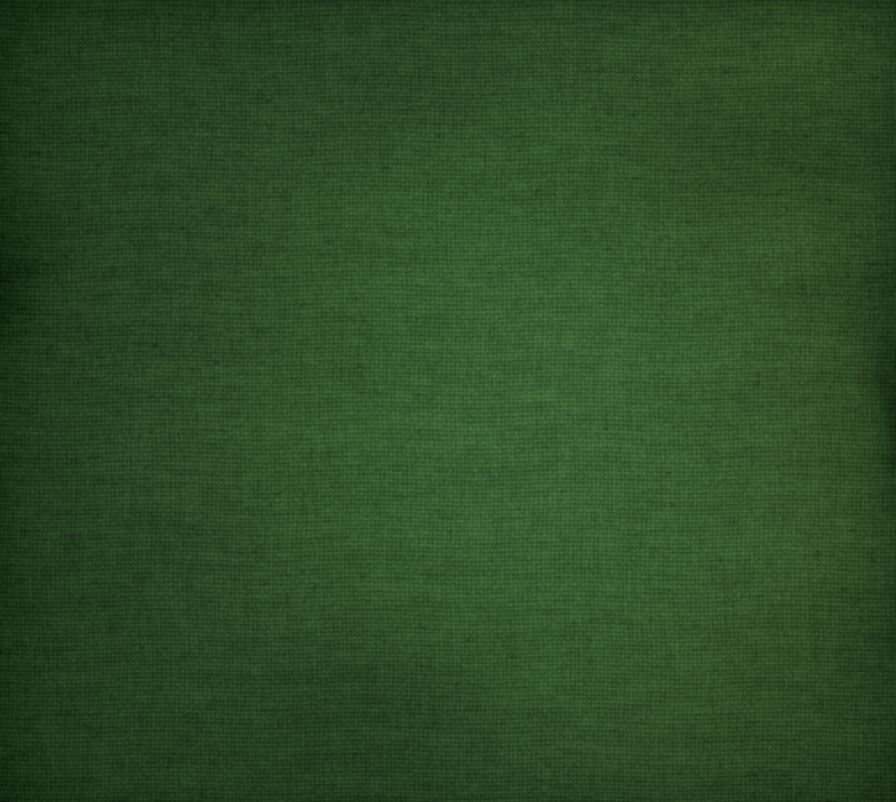
A WebGL 1 fragment shader for this texture:

```glsl
precision highp float;
// Green woven cloth under a soft off-centre light.
// Broad Gaussian pools and folds set the tone; plain-weave sines, uneven
// thread noise and sparse cellular flecks add the fabric detail.

uniform vec2 u_resolution;

const float PI = 3.14159265;
const vec3 SHADE = vec3(0.075, 0.155, 0.065);
const vec3 LIGHT = vec3(0.245, 0.395, 0.215);
const vec3 WARM_TINT = vec3(0.010, 0.002, -0.004);
const float TONE_MIDDLE = 0.40;  // tone around which contrast is stretched
const float TONE_LEVEL = 0.57;
const float TONE_CONTRAST = 1.32;
const float HIGHLIGHT_KNEE = 0.70;
const float THREADS = 205.0;     // threads across the canvas width
const float WEAVE_DEPTH = 0.20;
const float SLUB_DEPTH = 0.25;
const float GRAIN_DEPTH = 0.25;
const float BAND_DEPTH = 0.06;
const float FLECK_CELLS = 42.0;
const float FLECK_SHARE = 0.16;
const float FLECK_DEPTH = 0.20;

float hash(vec2 p) {
  vec3 q = fract(vec3(p.xyx) * 0.1031);
  q += dot(q, q.yzx + 33.33);
  return fract((q.x + q.y) * q.z);
}

float smoothNoise(vec2 p) {
  vec2 cell = floor(p);
  vec2 f = fract(p);
  f = f * f * (3.0 - 2.0 * f);
  float low = mix(hash(cell), hash(cell + vec2(1.0, 0.0)), f.x);
  float high = mix(hash(cell + vec2(0.0, 1.0)), hash(cell + 1.0), f.x);
  return mix(low, high, f.y);
}

float pool(vec2 p, vec2 center, vec2 radius) {
  vec2 d = (p - center) / radius;
  return exp(-dot(d, d));
}

// Large-scale illumination, including folds and darkened borders.
float clothLight(vec2 p, float height) {
  vec2 bent = p + 0.012 * vec2(sin(p.y * 17.0 + p.x * 5.0),
                               sin(p.x * 13.0 - p.y * 4.0));
  float tone = 0.16;
  tone += 0.39 * pool(bent, vec2(0.62, 0.45), vec2(0.50, 0.58));
  tone += 0.27 * pool(bent, vec2(0.59, 0.43), vec2(0.24, 0.28));
  tone += 0.13 * pool(bent, vec2(0.92, 0.84), vec2(0.16, 0.10));
  tone += 0.10 * pool(bent, vec2(0.87, 0.61), vec2(0.10, 0.05));
  tone += 0.10 * pool(bent, vec2(0.88, 0.27), vec2(0.15, 0.07));
  tone += 0.08 * pool(bent, vec2(0.80, 0.51), vec2(0.20, 0.03));
  // Shadowed folds
  tone -= 0.10 * pool(bent, vec2(0.83, 0.75), vec2(0.17, 0.08));
  tone -= 0.10 * pool(bent, vec2(0.92, 0.57), vec2(0.11, 0.025));
  tone -= 0.12 * pool(bent, vec2(0.44, 0.10), vec2(0.15, 0.10));
  tone -= 0.08 * pool(bent, vec2(0.46, 0.78), vec2(0.14, 0.07));
  tone -= 0.16 * pool(bent, vec2(0.00, 0.57), vec2(0.04, 0.07));
  tone -= 0.22 * pool(bent, vec2(1.00, 0.42), vec2(0.025, 0.11));
  // Short diagonal crease
  vec2 crease = p - vec2(0.615, 0.475);
  crease.y += 0.42 * crease.x;
  tone -= 0.06 * pool(crease, vec2(0.0), vec2(0.045, 0.008));
  // Border falloff
  float side = min(p.x, 1.0 - p.x);
  float end = min(p.y, height - p.y);
  tone -= 0.16 * exp(-side / 0.045) + 0.13 * exp(-end / 0.030);
  tone = TONE_LEVEL + TONE_CONTRAST * (tone - TONE_MIDDLE);
  return tone - 0.45 * max(tone - HIGHLIGHT_KNEE, 0.0);
}

float plainWeave(vec2 p) {
  vec2 thread = p * THREADS;
  thread += 0.28 * vec2(sin(p.y * 31.0) + sin(p.x * 47.0),
                        sin(p.x * 27.0) + sin(p.y * 39.0));
  float crossing = sin(PI * thread.x) * sin(PI * thread.y);
  vec2 ridge = -cos(2.0 * PI * thread);
  float pixelsPerThread = u_resolution.x / THREADS;
  float visible = smoothstep(1.2, 2.4, pixelsPerThread);
  return visible * (0.15 * crossing + 0.30 * ridge.x + 0.44 * ridge.y);
}

// Short variations along both directions of the yarn.
float slubs(vec2 p) {
  float weft = smoothNoise(p * vec2(38.0, THREADS)) - 0.5;
  float warp = smoothNoise(p * vec2(THREADS, 44.0) + 71.0) - 0.5;
  return 0.62 * weft + 0.38 * warp;
}

float flecks(vec2 p) {
  vec2 grid = p * FLECK_CELLS;
  vec2 home = floor(grid);
  float dark = 0.0;
  for (int y = -1; y <= 1; y++) {
    for (int x = -1; x <= 1; x++) {
      vec2 cell = home + vec2(float(x), float(y));
      vec2 center = cell + vec2(hash(cell + 13.0), hash(cell + 47.0));
      vec2 radius = vec2(0.09 + 0.12 * hash(cell + 83.0), 0.09);
      float present = step(1.0 - FLECK_SHARE, hash(cell + 5.0));
      dark = max(dark, present * pool(grid, center, radius));
    }
  }
  return dark;
}

void main() {
  vec2 p = gl_FragCoord.xy / u_resolution.x;
  float tone = clothLight(p, u_resolution.y / u_resolution.x);
  float grain = smoothNoise(p * THREADS * 1.9 + 19.0) - 0.5;
  float band = smoothNoise(p * vec2(5.0, 42.0) + 7.0) - 0.5;
  float detail = WEAVE_DEPTH * plainWeave(p) + SLUB_DEPTH * slubs(p)
               + GRAIN_DEPTH * grain - FLECK_DEPTH * flecks(p);
  tone += BAND_DEPTH * band + detail * (0.75 + 0.35 * clamp(tone, 0.0, 1.0));
  vec3 color = mix(SHADE, LIGHT, clamp(tone, -0.3, 1.5));
  color += WARM_TINT * smoothstep(0.55, 1.0, p.x);
  gl_FragColor = vec4(clamp(color, 0.0, 1.0), 1.0);
}
```
